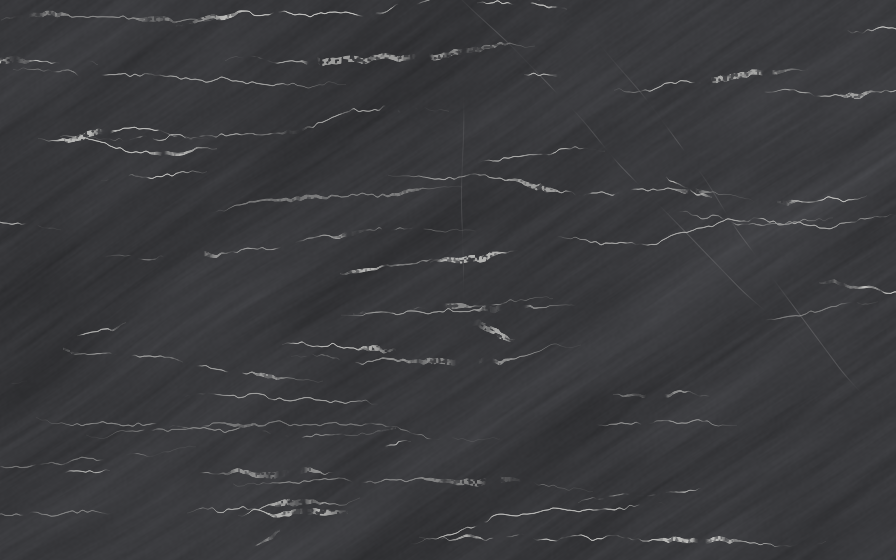
Reproduce this texture procedurally as a WebGL 1 fragment shader.

```glsl
precision highp float;
// Dark slate marble: diagonal brushed streaks, broken white veins and faint cracks.

uniform vec2 u_resolution;

const int VEIN_COUNT = 45;
const float VEINS_PER_GROUP = 3.0;
const int SPLINTER_COUNT = 7;
const vec3 STONE_TINT = vec3(0.985, 0.995, 1.05);
const vec3 VEIN_COLOR = vec3(0.78, 0.78, 0.77);
const vec3 CRACK_COLOR = vec3(0.38, 0.38, 0.39);

float hash(vec2 p) {
  vec3 q = fract(vec3(p.xyx) * 0.1031);
  q += dot(q, q.yzx + 33.33);
  return fract((q.x + q.y) * q.z);
}

float noise(vec2 p) {
  vec2 cell = floor(p);
  vec2 f = fract(p);
  f = f * f * (3.0 - 2.0 * f);
  float low = mix(hash(cell), hash(cell + vec2(1.0, 0.0)), f.x);
  float high = mix(hash(cell + vec2(0.0, 1.0)), hash(cell + 1.0), f.x);
  return mix(low, high, f.y);
}

float fbm(vec2 p) {
  float sum = 0.0;
  float gain = 0.5;
  for (int i = 0; i < 4; i++) {
    sum += gain * noise(p);
    p = p * 2.03 + 17.3;
    gain *= 0.5;
  }
  return sum / 0.9375;
}

vec2 rotate(vec2 p, float angle) {
  float c = cos(angle);
  float s = sin(angle);
  return vec2(c * p.x + s * p.y, c * p.y - s * p.x);
}

// Antialiased coverage of a line that may be thinner than a pixel.
float stroke(float dist, float halfWidth, float pixel) {
  float soft = max(halfWidth, 0.5 * pixel);
  float fade = min(1.0, 2.0 * halfWidth / pixel);
  return fade * (1.0 - smoothstep(soft - 0.5 * pixel, soft + 0.5 * pixel, dist));
}

// Jagged vein running right from start, with gaps and crumbly swellings.
float vein(vec2 p, vec2 start, float span, float slope, float seed, float pixel) {
  vec2 q = p - start;
  float t = q.x / span;
  if (t < 0.0 || t > 1.0 || abs(q.y - slope * q.x) > 0.05) return 0.0;
  float path = slope * q.x + 0.034 * (noise(vec2(q.x * 6.0, seed)) - 0.5);
  path += 0.010 * (noise(vec2(q.x * 32.0, seed + 5.0)) - 0.5);
  path += 0.005 * (noise(vec2(q.x * 110.0, seed + 9.0)) - 0.5);
  float swell = smoothstep(0.62, 0.98, noise(vec2(q.x * 11.0, seed + 13.0)));
  float crumble = mix(1.0, smoothstep(0.25, 0.6, noise(p * 260.0)), swell);
  float gaps = smoothstep(0.28, 0.55, fbm(vec2(q.x * 26.0, seed + 21.0)));
  float taper = smoothstep(0.0, 0.15, t) * smoothstep(1.0, 0.75, t);
  float halfWidth = (0.0011 + 0.0048 * swell) * (0.35 + 0.65 * taper);
  return stroke(abs(q.y - path), halfWidth, pixel) * gaps * crumble * (0.3 + 0.7 * taper);
}

// Hairline crack through a point at the given angle.
float crack(vec2 p, vec2 through, float angle, float reach, float pixel) {
  vec2 q = rotate(p - through, angle);
  float bend = 0.014 * (noise(vec2(q.x * 7.0, angle)) - 0.5);
  float ends = 1.0 - smoothstep(0.6 * reach, reach, abs(q.x));
  float worn = smoothstep(0.2, 0.7, noise(vec2(q.x * 24.0, angle + 4.0)));
  return stroke(abs(q.y - bend), 0.0010, pixel) * ends * worn;
}

// Soft light band centred on an offset across the grain.
float band(float across, float center, float width) {
  float d = (across - center) / width;
  return exp(-d * d);
}

float stoneTone(vec2 p) {
  vec2 grain = rotate(p, 0.59);
  grain.y += 0.03 * (noise(p * 2.5) - 0.5);
  float cloud = fbm(p * vec2(3.0, 2.2) + 4.0) - 0.5;
  float broad = fbm(grain * vec2(1.3, 13.0) + 8.0) - 0.5;
  float fine = fbm(grain * vec2(7.0, 95.0) + 31.0) - 0.5;
  float grit = noise(p * 210.0) - 0.5;
  float bands = 0.032 * band(grain.y, -0.27, 0.045) + 0.014 * band(grain.y, 0.18, 0.07);
  return 0.217 + bands + 0.05 * cloud + 0.055 * broad + 0.055 * fine + 0.010 * grit;
}

void main() {
  vec2 p = gl_FragCoord.xy / u_resolution.y;
  float aspect = u_resolution.x / u_resolution.y;
  float pixel = 1.0 / u_resolution.y;
  vec3 color = stoneTone(p) * STONE_TINT;

  // Faint cracks: falling diagonals and one upright.
  float cracks = crack(p, vec2(1.12, 0.70), -0.80, 0.48, pixel);
  cracks = max(cracks, crack(p, vec2(1.33, 0.58), -0.93, 0.45, pixel));
  cracks = max(cracks, 0.7 * crack(p, vec2(0.83, 0.65), 1.57, 0.19, pixel));
  color = mix(color, CRACK_COLOR, 0.65 * cracks);

  // Near-level veins gathered in loose groups.
  float veins = 0.0;
  for (int i = 0; i < VEIN_COUNT; i++) {
    float id = float(i);
    float group = floor(id / VEINS_PER_GROUP);
    float height = (group + 0.2 + 0.6 * hash(vec2(group, 3.0))) * VEINS_PER_GROUP / float(VEIN_COUNT);
    height += 0.06 * (hash(vec2(id, 7.0)) - 0.5);
    float left = aspect * (1.1 * hash(vec2(id, 11.0)) - 0.15);
    float span = mix(0.16, 0.75, pow(hash(vec2(id, 17.0)), 1.6));
    float slope = mix(-0.07, 0.13, hash(vec2(id, 23.0)));
    float strength = mix(0.4, 1.0, hash(vec2(id, 29.0)));
    veins = max(veins, strength * vein(p, vec2(left, height), span, slope, id * 37.0, pixel));
  }

  // Short steep splinters between the veins.
  for (int i = 0; i < SPLINTER_COUNT; i++) {
    float id = float(i) + 60.0;
    vec2 start = vec2(aspect, 0.9) * vec2(hash(vec2(id, 2.0)), hash(vec2(id, 5.0)));
    vec2 q = rotate(p - start, mix(-0.7, 0.7, hash(vec2(id, 8.0))));
    veins = max(veins, 0.8 * vein(q, vec2(0.0), 0.09, 0.0, id * 37.0, pixel));
  }

  gl_FragColor = vec4(mix(color, VEIN_COLOR, veins), 1.0);
}
```
